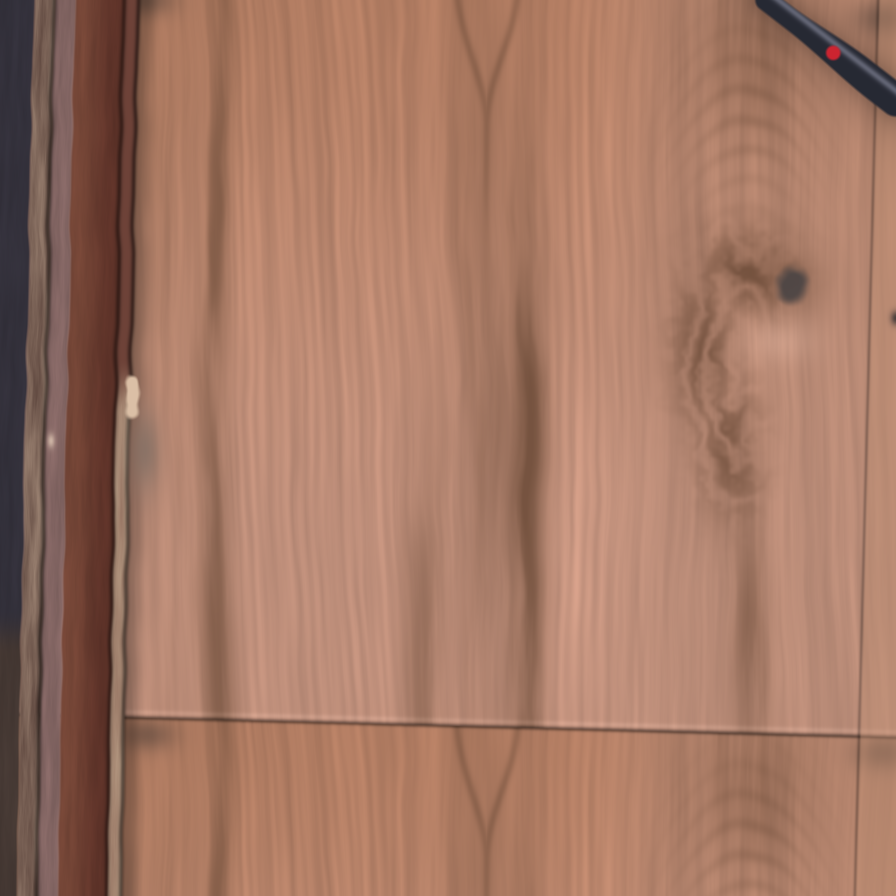
This texture is drawn by a Shadertoy shader. Its source:

```glsl
float hash(vec2 p) { return fract(sin(dot(p, vec2(127.1, 311.7))) * 43758.5453); }

float noise(vec2 p) {
    vec2 i = floor(p), f = fract(p);
    f = f * f * (3.0 - 2.0 * f);
    return mix(mix(hash(i), hash(i + vec2(1, 0)), f.x),
               mix(hash(i + vec2(0, 1)), hash(i + vec2(1, 1)), f.x), f.y);
}

float fbm(vec2 p) {
    float sum = 0.0, amp = 0.5;
    for (int i = 0; i < 4; i++) {
        sum += amp * noise(p);
        p = p * 2.03 + 7.1;
        amp *= 0.5;
    }
    return sum;
}

float bump(float x, float center, float width) {
    float d = (x - center) / width;
    return exp(-d * d);
}

float blob(vec2 p, vec2 center, vec2 size) {
    vec2 d = (p - center) / size;
    return exp(-dot(d, d));
}

float segment(vec2 p, vec2 a, vec2 b) {
    vec2 ab = b - a;
    return length(p - a - ab * clamp(dot(p - a, ab) / dot(ab, ab), 0.0, 1.0));
}

float band(float x, float a, float b) {
    return smoothstep(a - 0.002, a + 0.002, x) * (1.0 - smoothstep(b - 0.002, b + 0.002, x));
}

vec3 wood(vec2 p) {
    // Broad tone
    vec3 col = mix(vec3(0.70, 0.49, 0.385), vec3(0.755, 0.565, 0.485), smoothstep(1.05, 0.35, p.y));
    col = mix(col, vec3(0.73, 0.55, 0.47), 0.5 * smoothstep(0.62, 0.8, p.x));
    col *= 0.95 + 0.1 * fbm(p * vec2(9.0, 3.0));

    // Grain coordinate bends around the knot
    float wander = fbm(p * vec2(4.0, 2.5)) - 0.5;
    float g = p.x + 0.035 * wander + 0.05 * (p.y - 0.5) * bump(p.x, 0.36, 0.12);
    g += 0.16 * (p.x - 0.83) * blob(p, vec2(0.83, 0.6), vec2(0.15, 0.3));
    float fine = fbm(vec2(g * 95.0, p.y * 2.5)) - 0.47;
    float fibre = noise(vec2(g * 240.0, p.y * 12.0)) - 0.5;
    float stripes = sin(g * 480.0 + 7.0 * noise(vec2(g * 13.0, p.y * 2.0)));
    float striped = band(p.x, 0.26, 0.46) * 0.7 + bump(p.x, 0.645, 0.045);
    col *= 1.0 + 0.17 * fine + 0.045 * fibre + 0.035 * stripes * striped;

    // Long dark streaks
    float ragged = smoothstep(0.2, 0.7, fbm(vec2(g * 45.0, p.y * 4.0)));
    float dark = 0.55 * bump(g, 0.235 + 0.02 * smoothstep(0.5, 1.0, p.y), 0.018);
    dark += 0.2 * bump(g, 0.19, 0.035);
    dark += 0.7 * bump(g, 0.588, 0.018) * smoothstep(1.0, 0.65, p.y);
    dark += 0.38 * bump(g, 0.54, 0.035) * (0.5 + 0.5 * bump(p.y, 0.55, 0.3));
    dark += 0.4 * bump(g, 0.47, 0.025) * smoothstep(0.7, 0.25, p.y);
    dark += 0.55 * blob(p, vec2(0.84, 0.27), vec2(0.025, 0.14));
    dark += 0.45 * blob(p, vec2(0.84, 0.95), vec2(0.06, 0.1));
    dark *= 0.45 + 0.75 * ragged;

    // Nested arches
    float arch = abs(p.x - 0.545 + 0.015 * wander) - 0.035 * smoothstep(0.86, 1.02, p.y);
    dark += 0.4 * bump(arch, 0.0, 0.005) * smoothstep(0.62, 0.85, p.y);
    float hood = p.y + 9.0 * pow(p.x - 0.835, 2.0) + 0.06 * wander;
    dark += 0.2 * pow(0.5 + 0.5 * sin(hood * 190.0), 2.0) * blob(p, vec2(0.835, 0.87), vec2(0.07, 0.09));

    // Swirled burl and grey knot
    float burl = max(blob(p, vec2(0.83, 0.70), vec2(0.055, 0.045)),
                     max(blob(p, vec2(0.785, 0.61), vec2(0.035, 0.09)),
                         blob(p, vec2(0.815, 0.50), vec2(0.035, 0.075))));
    float curl = sin(110.0 * length((p - vec2(0.835, 0.60)) * vec2(1.4, 0.8)) + 22.0 * fbm(p * 17.0));
    dark += burl * (0.55 + 0.24 * curl);
    dark += 0.3 * blob(p, vec2(0.875, 0.685), vec2(0.045, 0.04));
    col = mix(col, vec3(0.43, 0.30, 0.225), clamp(dark, 0.0, 0.9));
    col += 0.07 * blob(p, vec2(0.87, 0.62), vec2(0.04, 0.025));
    float knot = length((p - vec2(0.884, 0.682)) * vec2(1.0, 0.8)) + 0.004 * (noise(p * 90.0) - 0.5);
    col = mix(col, vec3(0.27, 0.255, 0.26), 0.85 * (1.0 - smoothstep(0.009, 0.022, knot)));

    // Worn corners
    float worn = blob(p, vec2(0.165, 1.0), vec2(0.03, 0.018)) + blob(p, vec2(0.985, 0.98), vec2(0.03, 0.02));
    return mix(col, vec3(0.36, 0.28, 0.24), 0.6 * min(worn, 1.0));
}

void mainImage(out vec4 fragColor, in vec2 fragCoord) {
    vec2 uv = fragCoord / iResolution.xy;

    // Planks and joints
    float joint = uv.y - 0.203 + 0.026 * uv.x;
    vec3 col = mix(wood(uv + vec2(0.0, 0.82)), wood(uv), smoothstep(-0.001, 0.001, joint));
    col *= 1.0 - 0.38 * bump(joint, 0.0, 0.0025);
    col += 0.05 * bump(joint, 0.006, 0.003);
    float side = uv.x - 0.954 - 0.026 * uv.y;
    col = mix(col, vec3(0.75, 0.56, 0.45), 0.4 * smoothstep(0.0, 0.003, side));
    col *= 1.0 - 0.25 * bump(side, 0.0, 0.002);
    col = mix(col, vec3(0.3, 0.25, 0.24), blob(uv, vec2(1.0, 0.645), vec2(0.006, 0.008)));

    // Pen with red button
    vec2 tip = vec2(0.855, 1.0), tail = vec2(1.0, 0.888);
    float pen = segment(uv, tip, tail) - 0.012 - 0.006 * smoothstep(0.88, 0.97, uv.x);
    col *= 1.0 - 0.22 * exp(-max(pen, 0.0) * 55.0);
    vec3 body = mix(vec3(0.15, 0.16, 0.20), vec3(0.38, 0.39, 0.45),
                    bump(segment(uv, tip + 0.006, tail + 0.006), 0.0, 0.004));
    body = mix(body, vec3(0.80, 0.14, 0.19), 1.0 - smoothstep(0.006, 0.010, length(uv - vec2(0.93, 0.941))));
    col = mix(col, body, 1.0 - smoothstep(-0.002, 0.002, pen));

    // Slanted door frame
    float s = uv.x + 0.02 * (1.0 - uv.y) + 0.003 * (noise(vec2(3.0, uv.y * 28.0)) - 0.5);
    float scuff = fbm(vec2(s * 170.0, uv.y * 14.0));
    float low = smoothstep(0.60, 0.54, uv.y);
    col *= 1.0 - 0.25 * bump(s, 0.16, 0.012);
    vec3 edge = mix(vec3(0.43, 0.26, 0.22), vec3(0.70, 0.59, 0.50), low * (0.55 + 0.6 * scuff));
    col = mix(col, edge, band(s, 0.137, 0.155));
    col *= 1.0 - 0.45 * bump(s, 0.154, 0.003);
    vec3 panel = mix(vec3(0.46, 0.275, 0.215), vec3(0.37, 0.20, 0.16), smoothstep(0.09, 0.13, s));
    col = mix(col, panel * (0.9 + 0.2 * scuff), band(s, 0.083, 0.139));
    col *= 1.0 - 0.4 * bump(s, 0.138, 0.003);
    col = mix(col, vec3(0.53, 0.41, 0.40) * (0.85 + 0.25 * scuff), band(s, 0.060, 0.084));
    col = mix(col, mix(vec3(0.34, 0.25, 0.22), vec3(0.66, 0.56, 0.49), scuff), band(s, 0.038, 0.061));
    col *= 1.0 - 0.45 * bump(s, 0.060, 0.003);
    vec3 door = mix(vec3(0.27, 0.22, 0.20), vec3(0.20, 0.19, 0.23), smoothstep(0.27, 0.32, uv.y));
    col = mix(col, door * (0.9 + 0.2 * scuff), 1.0 - smoothstep(0.036, 0.040, s));

    // Chipped edge and grey stain
    col = mix(col, vec3(0.50, 0.43, 0.39), 0.75 * blob(uv, vec2(0.162, 0.497), vec2(0.016, 0.045)));
    float chip = length((uv - vec2(0.148, 0.557)) * vec2(1.0, 0.34)) + 0.006 * (noise(uv * 80.0) - 0.5);
    col = mix(col, vec3(0.86, 0.75, 0.65), 1.0 - smoothstep(0.005, 0.009, chip));
    col = mix(col, vec3(0.80, 0.70, 0.64), blob(uv, vec2(0.057, 0.508), vec2(0.004, 0.008)));

    fragColor = vec4(clamp(col, 0.0, 1.0), 1.0);
}
```
